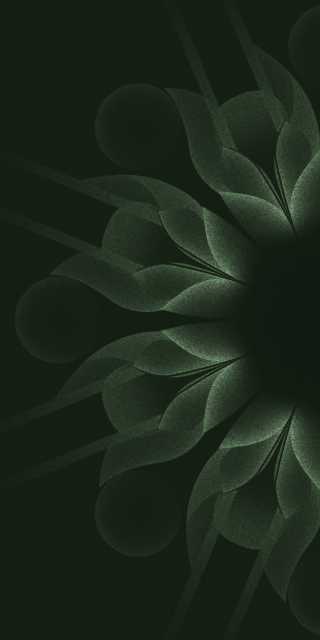
This background is drawn by a WebGL 1 fragment shader. Its source:

```glsl
precision highp float;

uniform vec2 u_resolution;

const float PI = 3.14159265;

float hash(vec2 p) {
  vec3 q = fract(vec3(p.xyx) * 0.1031);
  q += dot(q, q.yzx + 33.33);
  return fract((q.x + q.y) * q.z);
}

// Hermite arc between knots (position, height, slope); returns height and slope
vec2 arc(float u, vec3 a, vec3 b) {
  float h = b.x - a.x;
  float t = clamp((u - a.x) / h, 0.0, 1.0);
  float s = t * t * (3.0 - 2.0 * t);
  float k = 1.0 - t;
  float height = mix(a.y, b.y, s) + h * t * k * (k * a.z - t * b.z);
  float slope = 6.0 * t * k * (b.y - a.y) / h
    + k * (1.0 - 3.0 * t) * a.z + t * (3.0 * t - 2.0) * b.z;
  return vec2(height, slope);
}

vec2 edge(float u, vec3 a, vec3 b, vec3 c) {
  return u < b.x ? arc(u, a, b) : arc(u, b, c);
}

// Signed distance to an edge, positive on the side of larger height
float side(float s, vec2 e) {
  return (s - e.x) / sqrt(1.0 + e.y * e.y);
}

// Lay a petal over the light so far; lit = inner, outer, body light and falloff
float petal(float below, float s, vec2 inner, vec2 outer, vec4 lit, float glow, float alpha) {
  float dIn = side(s, inner);
  float dOut = -side(s, outer);
  float mask = smoothstep(0.0, 0.02, dIn) * smoothstep(0.0, 0.02, dOut);
  dIn = max(dIn, 0.0);
  dOut = max(dOut, 0.0);
  float light = lit.z + lit.x * exp(-dIn / lit.w) + lit.y * exp(-dOut / lit.w);
  light += 0.14 * exp(-dIn / 0.02) + 0.3 * lit.y * exp(-dOut / 0.02);
  return mix(below, light * glow, mask * alpha);
}

float flower(float light, vec2 p) {
  float u = p.x;
  float s = abs(p.y);
  float glow = smoothstep(0.98, 1.45, u) * (1.5 - 0.33 * u);

  // Long back petal with a folded rim
  vec2 backOuter = edge(u, vec3(1.55, 0.3, 1.4), vec3(2.4, 0.77, 0.05), vec3(3.45, 0.39, -0.75));
  vec2 backInner = edge(u, vec3(1.55, 0.3, 0.8), vec3(2.7, 0.26, 0.05), vec3(3.45, 0.388, 0.22));
  vec2 fold = edge(u, vec3(2.2, 0.25, 0.9), vec3(2.67, 0.61, 0.3), vec3(3.1, 0.64, -0.3));
  light = petal(light, -p.y, backInner, backOuter, vec4(0.02, 0.3, 0.24, 0.15), glow, 0.9);
  light = petal(light, -p.y, max(fold, backInner), backOuter, vec4(0.15, 0.1, 0.4, 0.15), glow, 0.6);

  // Rounded middle petal
  vec2 q = abs(vec2((u - 2.45) / (u > 2.45 ? 0.48 : 1.3), p.y / 0.46));
  float rim = 1.0 - pow(pow(q.x, 2.6) + pow(q.y, 2.6), 1.0 / 2.6);
  float cup = 0.05 + 0.5 * smoothstep(2.05, 2.85, u) + 0.2 * exp(-max(rim, 0.0) / 0.1);
  light = mix(light, cup * glow, 0.85 * smoothstep(0.0, 0.04, rim));

  // Long front petal
  vec2 frontInner = edge(u, vec3(1.55, 0.3, 0.9), vec3(2.75, 0.27, 0.0), vec3(3.365, 0.81, 2.2));
  vec2 frontOuter = edge(u, vec3(1.55, 0.3, 1.4), vec3(2.57, 0.8, -0.25), vec3(3.365, 0.81, 0.4));
  light = petal(light, p.y, frontInner, frontOuter, vec4(0.26, 0.4, 0.24, 0.14), glow, 0.8);

  // Pair of inner leaves
  vec2 leafInner = edge(u, vec3(1.12, 0.0, 0.05), vec3(2.0, 0.11, 0.18), vec3(2.43, 0.41, 1.3));
  vec2 leafOuter = edge(u, vec3(1.12, 0.0, 0.1), vec3(2.02, 0.58, 0.2), vec3(2.43, 0.41, -0.7));
  light = petal(light, s, leafInner, leafOuter, vec4(0.52, 0.08, 0.14, 0.17), glow, 0.9);

  // Slivers turned over along the inner leaf edges
  vec2 sliver = edge(u, vec3(1.12, -0.01, 0.0), vec3(1.8, 0.025, 0.1), vec3(2.28, 0.25, 0.9));
  light = petal(light, s, sliver, leafInner, vec4(0.1, 0.15, 0.4, 0.05), glow, 0.85);

  // Pair of wide outer petals, lit on the inside and fading outward
  vec2 wideInner = edge(u, vec3(1.12, 0.0, 0.05), vec3(1.73, 0.28, 1.25), vec3(1.96, 0.67, 1.9));
  vec2 wideOuter = edge(u, vec3(0.9, 0.36, 0.5), vec3(1.5, 0.59, 0.3), vec3(1.96, 0.68, 0.15));
  return petal(light, s, wideInner, wideOuter, vec4(0.66, 0.0, 0.06, 0.25), glow, 1.0);
}

void main() {
  vec2 uv = gl_FragCoord.xy / u_resolution.y;
  vec2 p = (uv - vec2(0.518, 0.5)) * 7.68;
  float r = length(p);

  // Eight turned copies around the centre
  float a = mod(atan(p.y, p.x), PI / 4.0) - PI / 8.0;

  // Faint discs between the flowers
  float b = PI / 8.0 - abs(a);
  float disc = length(r * vec2(cos(b), sin(b)) - vec2(3.28, 0.0)) - 0.52;
  float light = 0.2 * exp(min(disc, 0.0) / 0.16)
    * smoothstep(0.01, -0.01, disc) * smoothstep(2.5, 3.6, r);

  light = flower(light, r * vec2(cos(a), sin(a)));

  // Deepen the shadows and lift the lit edges
  light *= 0.45 + 1.2 * light;

  // Grain grows with the light
  float grain = hash(floor(uv * 512.0)) - 0.5;
  light *= 1.0 + 0.42 * grain;

  vec3 shadow = vec3(0.08, 0.12, 0.075) * (1.0 - 0.15 * exp(-0.4 * r * r));
  vec3 sage = vec3(0.43, 0.55, 0.42);
  gl_FragColor = vec4(mix(shadow, sage, light) + 0.006 * grain, 1.0);
}
```
